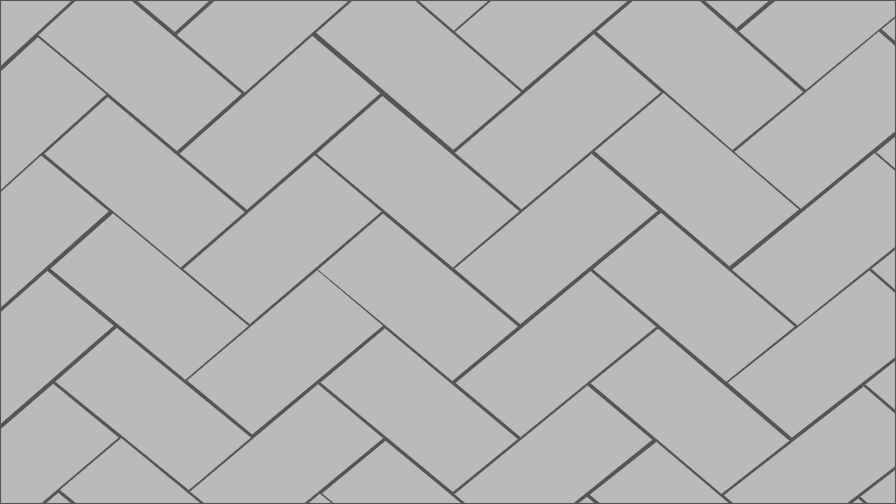
Write a Shadertoy shader that draws this pattern.

```glsl
// Herringbone paving of plain grey 2:1 slabs with dark joints, seen in slight perspective.
// A skewed unit grid is split into slabs by the diagonal index of each cell; every slab
// is a box distance with a small hashed shift and turn, so the joints vary and taper.

const vec3  SLAB_COLOR  = vec3(0.73);
const vec3  JOINT_COLOR = vec3(0.335);
const vec2  HALF_DIAG   = vec2(0.1360, 0.1147);   // half diagonals of a cell, canvas heights
const vec2  ORIGIN      = vec2(-0.2624, 0.1956);  // a grid corner, from the canvas centre
const vec2  PERSPECTIVE = vec2(0.016, 0.0567);    // growth toward the right and the top
const float HALF_JOINT  = 0.017;                  // in cell units
const float SHIFT       = 0.009;                  // largest slab shift, cell units
const float TURN        = 0.006;                  // largest slab turn, radians
const float FRAME_WIDTH = 0.0021;                 // canvas heights

float hash(vec2 p) {
    return fract(sin(dot(p, vec2(127.1, 311.7))) * 43758.5453);
}

float boxDistance(vec2 p, vec2 halfSize) {
    vec2 d = abs(p) - halfSize;
    return length(max(d, 0.0)) + min(max(d.x, d.y), 0.0);
}

// Axes: x runs up and right, y runs down and right.
vec2 toGrid(vec2 p) {
    vec2 q = (p / (1.0 + dot(PERSPECTIVE, p)) - ORIGIN) / HALF_DIAG;
    return 0.5 * vec2(q.x + q.y, q.x - q.y);
}

// Signed distance to the slab that owns this point, negative inside.
float slabDistance(vec2 g) {
    vec2 cell = floor(g);
    vec2 local = g - cell;
    float index = mod(cell.x + cell.y, 4.0);
    bool alongX = index > 1.5;
    float secondHalf = mod(index, 2.0);

    // Slab frame: short side on x, long side on y
    vec2 p = alongX ? local.yx : local;
    p.y += secondHalf;
    vec2 id = cell - secondHalf * (alongX ? vec2(1.0, 0.0) : vec2(0.0, 1.0));

    // Uneven laying
    vec3 rnd = 2.0 * vec3(hash(id), hash(id + 17.3), hash(id + 41.9)) - 1.0;
    p -= vec2(0.5, 1.0) + SHIFT * rnd.xy;
    p += TURN * rnd.z * vec2(-p.y, p.x);
    return boxDistance(p, vec2(0.5, 1.0) - HALF_JOINT);
}

void mainImage(out vec4 fragColor, in vec2 fragCoord) {
    vec2 p = (fragCoord - 0.5 * iResolution.xy) / iResolution.y;
    float pixel = 1.0 / iResolution.y;

    // Joints
    float cellWidth = 2.0 * HALF_DIAG.x * HALF_DIAG.y / length(HALF_DIAG);
    float d = slabDistance(toGrid(p)) * cellWidth;
    float joint = clamp(d / pixel + 0.5, 0.0, 1.0);

    // Thin frame along the canvas edge
    vec2 edge = 0.5 * iResolution.xy / iResolution.y - abs(p);
    float frame = clamp((FRAME_WIDTH - min(edge.x, edge.y)) / pixel + 0.5, 0.0, 1.0);

    fragColor = vec4(mix(SLAB_COLOR, JOINT_COLOR, max(joint, frame)), 1.0);
}
```
